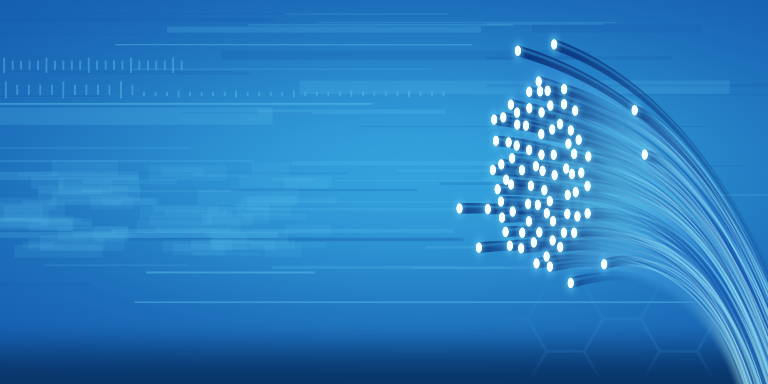
Write a Shadertoy shader that draws this background.

```glsl
// A fan of glowing optical fibres bending to the lower right over a blue field.
// Bars, rulers and hexagons layer the field; each fibre is a quadratic curve
// solved for its parameter at the pixel's x.

const vec3 NAVY = vec3(0.03, 0.17, 0.46);
const vec3 DEEP = vec3(0.07, 0.34, 0.67);
const vec3 AZURE = vec3(0.20, 0.63, 0.86);
const vec3 CYAN = vec3(0.36, 0.77, 0.93);
const vec3 ICE = vec3(0.82, 0.95, 0.97);

float hash(float n) { return fract(sin(n * 127.1 + 3.7) * 43758.5453); }
vec2 hash2(float n) { return vec2(hash(n), hash(n + 0.37)); }

// Soft rectangle from its lower left corner and size
float box(vec2 p, vec2 lo, vec2 size, float aa) {
    vec2 m = smoothstep(-aa, aa, p - lo) * smoothstep(-aa, aa, lo + size - p);
    return m.x * m.y;
}

// Row of vertical ticks
float ruler(vec2 p, vec2 start, vec2 size, float gap, float aa) {
    float tall = mod(floor(p.x / gap), 5.0) < 1.0 ? size.y : 0.6 * size.y;
    float tick = 1.0 - smoothstep(0.001, 0.001 + 1.5 * aa, abs(fract(p.x / gap) - 0.5) * gap);
    return tick * box(p, start - vec2(0.0, tall), vec2(size.x, 2.0 * tall), aa);
}

// Distance to the nearest border of a hexagonal grid
float hexEdge(vec2 p, float size) {
    vec2 r = vec2(1.732, 1.0);
    p /= size;
    vec2 a = mod(p, r) - 0.5 * r, b = mod(p - 0.5 * r, r) - 0.5 * r;
    vec2 g = abs(dot(a, a) < dot(b, b) ? a : b);
    return (0.5 - max(dot(g, vec2(0.866, 0.5)), g.y)) * size;
}

// Signed distance (above is positive) and curve parameter; s is the bundle side
vec2 fibre(vec2 p, vec2 tip, float s) {
    vec2 bend = mix(vec2(1.84, 0.36), vec2(1.90, 0.72), s);
    vec2 end = mix(vec2(1.95, -0.08), vec2(2.13, -0.05), s);
    vec2 h = bend - tip, k = tip - 2.0 * bend + end;
    float d = p.x - tip.x;
    float root = sqrt(max(h.x * h.x + k.x * d, 0.0004));
    float t = d / (h.x + root);
    float y = tip.y + 2.0 * t * h.y + t * t * k.y;
    float slope = (h.y + t * k.y) / root;
    return vec2((p.y - y) / sqrt(1.0 + slope * slope), t);
}

float side(float y) { return clamp((y - 0.26) / 0.63, 0.0, 1.0); }

// Bell-shaped glow
float glow(vec2 p, vec2 mid, vec2 size) {
    vec2 g = (p - mid) / size;
    return exp(-dot(g, g));
}

// Pairs on a wide ellipse, then a dense spiral of tips
vec2 tipAt(float n) {
    if (n < 8.0) {
        float a = radians(87.0 - 82.0 * floor(n / 2.0) + 22.0 * mod(n, 2.0));
        return vec2(1.43, 0.57) + vec2(0.25, 0.315) * vec2(cos(a), sin(a));
    }
    float a = n * 2.39996, r = sqrt((n - 7.5) / 74.0);
    return vec2(1.405, 0.55) + vec2(0.14, 0.26) * r * vec2(cos(a), sin(a)) + 0.022 * (hash2(n) - 0.5);
}

vec3 backdrop(vec2 p, float aa) {
    vec3 col = mix(DEEP, AZURE, glow(p, vec2(1.1, 0.55), vec2(1.1, 0.42)));
    col = mix(col, vec3(0.03, 0.20, 0.40), 0.95 * smoothstep(0.17, 0.0, p.y));

    // Long horizontal streaks, light and dark
    for (float n = 0.0; n < 44.0; n++) {
        vec2 lo = vec2(-0.3, 0.25) + hash2(n + 11.0) * vec2(1.9, 0.75);
        vec2 size = vec2(0.3 + 0.7 * hash(n + 67.0), 0.003 + 0.022 * pow(hash(n + 141.0), 3.0));
        vec3 tint = hash(n + 253.0) < 0.5 ? DEEP : CYAN;
        col = mix(col, tint, 0.2 * box(p, lo, size, aa));
    }
    // Stepped blocks in two clusters
    for (float n = 0.0; n < 64.0; n++) {
        vec2 size = vec2(0.08, 0.008) + vec2(0.2, 0.036) * hash2(n + 327.0);
        vec2 mid = vec2(0.18 + 0.46 * mod(n, 2.0), 0.45) + (hash2(n + 401.0) - 0.5) * vec2(0.38, 0.25);
        col = mix(col, CYAN, 0.11 * box(p, mid - 0.5 * size, size, aa));
    }
    // Wide panels
    col = mix(col, CYAN, 0.20 * box(p, vec2(-0.1, 0.675), vec2(0.81, 0.045), aa));
    col = mix(col, CYAN, 0.18 * box(p, vec2(0.78, 0.755), vec2(1.12, 0.035), aa));

    // Fine lines and rulers
    float marks = box(p, vec2(-0.1, 0.727), vec2(1.07, 0.005), aa)
        + box(p, vec2(0.35, 0.211), vec2(1.5, 0.004), aa)
        + box(p, vec2(0.38, 0.288), vec2(0.44, 0.005), aa)
        + box(p, vec2(0.3, 0.882), vec2(0.93, 0.003), aa)
        + ruler(p, vec2(-0.1, 0.83), vec2(0.59, 0.02), 0.022, aa)
        + ruler(p, vec2(-0.1, 0.766), vec2(0.46, 0.022), 0.03, aa)
        + ruler(p, vec2(0.36, 0.755), vec2(0.82, 0.009), 0.03, aa);
    col = mix(col, CYAN, 0.45 * min(marks, 1.0));

    float area = box(p, vec2(1.36, 0.04), vec2(0.59, 0.21), 0.05);
    float edge = 1.0 - smoothstep(0.002, 0.004 + aa, hexEdge(p, 0.17));
    return mix(col, AZURE, 0.15 * area * edge);
}

vec3 bundle(vec3 col, vec2 p, float aa) {
    // Luminous body between the outer curves
    float top = fibre(p, vec2(1.4, 0.84), 0.95).x, low = fibre(p, vec2(1.4, 0.29), 0.0).x;
    float inside = smoothstep(-0.02, 0.02, -top) * smoothstep(-0.02, 0.02, low) * smoothstep(1.28, 1.45, p.x);
    float light = glow(p, vec2(1.57, 0.52), vec2(0.24, 0.23));
    vec3 body = mix(vec3(0.14, 0.48, 0.80), CYAN, light);
    body = mix(body, vec3(0.50, 0.73, 0.80), smoothstep(0.3, 0.0, p.y));
    col = mix(col, body, 0.85 * inside);

    // Fine strands
    for (float n = 0.0; n < 130.0; n++) {
        vec2 tip = vec2(1.42, 0.28) + vec2(0.16, 0.55) * hash2(n + 623.0);
        vec2 f = fibre(p, tip, side(tip.y + 0.12 * (hash(n + 829.0) - 0.5)));
        float line = 1.0 - smoothstep(0.0007, 0.0012 + 1.3 * aa, abs(f.x));
        vec3 tint = hash(n + 211.0) < 0.5 ? DEEP : mix(CYAN, ICE, 0.7 * hash(n + 433.0));
        col = mix(col, tint, 0.45 * line * smoothstep(0.05, 0.4, f.y));
    }
    // Thick fibres, dark by the tip and clearing along their length
    float core = 0.0, halo = 0.0;
    for (float n = 0.0; n < 82.0; n++) {
        vec2 tip = tipAt(n), f = fibre(p, tip, side(tip.y));
        float radius = mix(0.014, 0.005, clamp(f.y * 1.6, 0.0, 1.0));
        float rod = smoothstep(-aa, aa, radius - abs(f.x)) * smoothstep(-aa, aa, p.x - tip.x);
        float shine = (f.x / radius - 0.35) * 3.5;
        float fade = exp(-max(f.y, 0.0) * (tip.y > 0.84 ? 1.8 : 11.0));
        fade *= 0.9 - 0.45 * glow(tip, vec2(1.5, 0.53), vec2(0.13, 0.26));
        col = mix(col, mix(NAVY, AZURE, 0.55 * exp(-shine * shine)), rod * fade);
        float d = length((p - tip) / vec2(0.010, 0.0165));
        core = max(core, 1.0 - smoothstep(0.72, 0.78 + 80.0 * aa, d));
        halo = max(halo, exp(-d * d * 0.6));
    }
    col = mix(col, CYAN, 0.3 * light * inside);
    return mix(mix(col, CYAN, 0.8 * halo), vec3(0.96, 1.0, 1.0), core);
}

void mainImage(out vec4 fragColor, in vec2 fragCoord) {
    float aa = 0.7 / iResolution.y;
    vec2 p = fragCoord / iResolution.xy * vec2(2.0, 1.0);
    vec3 col = backdrop(p, aa);
    if (p.x > 1.12) col = bundle(col, p, aa);
    fragColor = vec4(col, 1.0);
}
```
